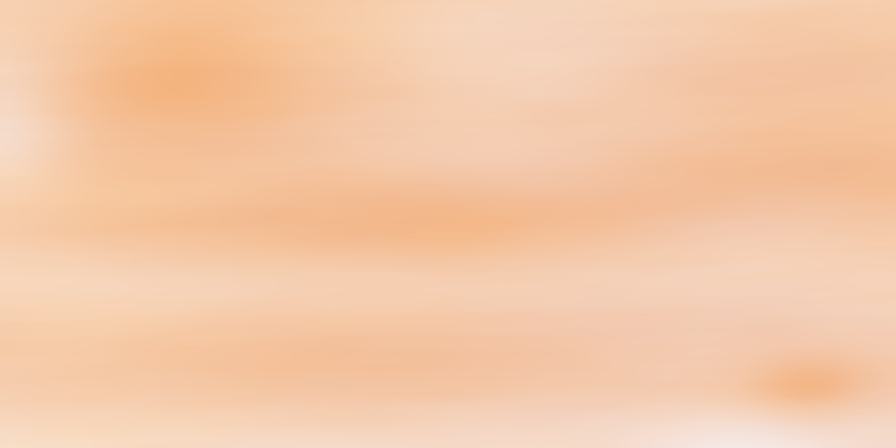
Reproduce this background procedurally as a Shadertoy shader.

```glsl
// Soft peach and apricot haze, blurred into broad horizontal streaks.

float hash(vec2 cell) {
    vec3 q = fract(vec3(cell.xyx) * vec3(0.1031, 0.1030, 0.0973));
    q += dot(q, q.yzx + 33.33);
    return fract((q.x + q.y) * q.z);
}

// Value noise with a quintic fade, centred on zero (-1 to 1).
float softNoise(vec2 p) {
    vec2 cell = floor(p);
    vec2 f = fract(p);
    f = f * f * f * (f * (f * 6.0 - 15.0) + 10.0);
    float low = mix(hash(cell), hash(cell + vec2(1.0, 0.0)), f.x);
    float high = mix(hash(cell + vec2(0.0, 1.0)), hash(cell + 1.0), f.x);
    return 2.0 * mix(low, high, f.y) - 1.0;
}

// Sum of wide, flat noise layers.
float haze(vec2 uv, float seed) {
    float sum = 0.0;
    float weight = 0.6;
    vec2 scale = vec2(2.4, 5.0);
    for (int i = 0; i < 4; i++) {
        sum += weight * softNoise(uv * scale + seed + 7.3 * float(i));
        weight *= 0.55;
        scale *= 1.9;
    }
    return sum;
}

// Elliptical glow that fades smoothly to nothing.
float glow(vec2 uv, vec2 centre, vec2 radius) {
    vec2 d = (uv - centre) / radius;
    return exp(-dot(d, d));
}

void mainImage(out vec4 fragColor, in vec2 fragCoord) {
    vec2 uv = fragCoord / iResolution.xy;

    // Streaks rise gently to the right and waver a little.
    vec2 flow = uv;
    flow.y -= 0.08 * (uv.x - 0.5) + 0.015 * softNoise(uv * vec2(3.0, 2.0));

    // Paleness: 0 is deep apricot, 1 is cream.
    float pale = 0.45 + 0.25 * haze(flow, 11.0);

    // Deep apricot areas.
    pale -= 0.55 * glow(flow, vec2(0.48, 0.51), vec2(0.26, 0.085));
    pale -= 0.52 * glow(uv, vec2(0.21, 0.88), vec2(0.12, 0.16));
    pale -= 0.25 * glow(uv, vec2(0.2, 0.66), vec2(0.2, 0.16));
    pale -= 0.32 * glow(uv, vec2(1.0, 0.63), vec2(0.18, 0.09));
    pale -= 0.62 * glow(uv, vec2(0.9, 0.14), vec2(0.065, 0.07));
    pale -= 0.2 * glow(uv, vec2(0.33, 0.24), vec2(0.35, 0.08));

    // Light areas and the cream lower edge.
    pale += 0.34 * glow(uv, vec2(0.58, 0.88), vec2(0.22, 0.2));
    pale += 0.62 * glow(uv, vec2(0.0, 0.72), vec2(0.07, 0.17));
    pale += 0.28 * glow(uv, vec2(0.85, 0.37), vec2(0.35, 0.1));
    pale += 0.3 * glow(uv, vec2(0.08, 0.36), vec2(0.4, 0.07));
    pale += 0.4 * glow(uv, vec2(0.83, 0.0), vec2(0.1, 0.09));
    pale += 0.65 * smoothstep(0.15, -0.02, uv.y);

    // Faint brushed lines, coarse and fine.
    pale += 0.018 * softNoise(flow * vec2(2.5, 65.0));
    pale += 0.016 * softNoise(uv * vec2(4.0, 130.0) + 5.0);

    vec3 colour = mix(vec3(0.958, 0.73, 0.545), vec3(0.965, 0.86, 0.785), pale);

    // Drift between rosy and golden, rosier towards the right.
    float rose = 0.7 * haze(flow, 41.0) + 0.4 * glow(uv, vec2(0.78, 0.5), vec2(0.3, 0.5));
    colour += rose * vec3(-0.014, -0.016, 0.014);

    fragColor = vec4(clamp(colour, 0.0, 1.0), 1.0);
}
```
